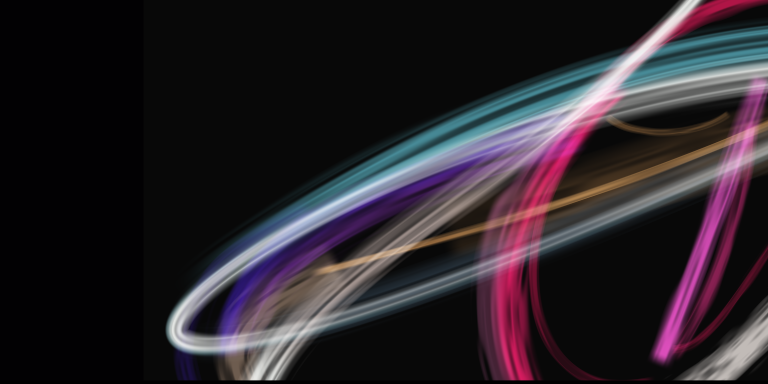
Give the GLSL for this background, as a WebGL 1 fragment shader.

```glsl
precision highp float;
uniform vec2 u_resolution;

float hash(vec2 cell) {
  return fract(sin(dot(cell, vec2(127.1, 311.7))) * 43758.5);
}

float noise(vec2 p) {
  vec2 cell = floor(p);
  vec2 f = fract(p);
  f = f * f * (3.0 - 2.0 * f);
  float low = mix(hash(cell), hash(cell + vec2(1.0, 0.0)), f.x);
  float high = mix(hash(cell + vec2(0.0, 1.0)), hash(cell + 1.0), f.x);
  return mix(low, high, f.y);
}

vec2 bezier(float t, vec2 a, vec2 b, vec2 c, vec2 d) {
  float s = 1.0 - t;
  return s * s * s * a + 3.0 * s * s * t * b + 3.0 * s * t * t * c + t * t * t * d;
}

vec2 bezierTangent(float t, vec2 a, vec2 b, vec2 c, vec2 d) {
  float s = 1.0 - t;
  return 3.0 * (s * s * (b - a) + 2.0 * s * t * (c - b) + t * t * (d - c));
}

// Curve coordinates: x = signed distance, y = position along the curve
vec2 follow(vec2 p, vec2 a, vec2 b, vec2 c, vec2 d) {
  float nearest = 100.0;
  float t = 0.0;
  for (int i = 0; i <= 32; i++) {
    float s = float(i) / 32.0;
    vec2 gap = p - bezier(s, a, b, c, d);
    float dist = dot(gap, gap);
    if (dist < nearest) {
      nearest = dist;
      t = s;
    }
  }
  for (int i = 0; i < 5; i++) {
    vec2 along = bezierTangent(t, a, b, c, d);
    float stride = dot(p - bezier(t, a, b, c, d), along) / dot(along, along);
    t = clamp(t + 0.8 * stride, -0.05, 1.05);
  }
  vec2 gap = p - bezier(t, a, b, c, d);
  vec2 along = bezierTangent(t, a, b, c, d);
  float side = along.x * gap.y < along.y * gap.x ? -1.0 : 1.0;
  return vec2(side * length(gap), t);
}

// Ragged bundle of fine fibres with faded ends
float ribbon(vec2 q, float width, float density, float seed) {
  float fine = noise(vec2(q.x * density + seed, q.y * 7.0));
  float broad = noise(vec2(q.x * density * 0.35 - seed, q.y * 3.0));
  float edge = abs(q.x) / width + 0.5 * (fine - 0.5);
  float body = 1.0 - smoothstep(0.4, 1.0, edge);
  float ends = smoothstep(-0.05, 0.0, q.y) * (1.0 - smoothstep(1.0, 1.05, q.y));
  return body * ends * (0.3 + 0.7 * smoothstep(0.15, 0.75, 0.5 * (fine + broad)));
}

vec3 screen(vec3 base, vec3 tint, float amount) {
  return base + tint * amount * (1.0 - base);
}

void main() {
  vec2 p = gl_FragCoord.xy / u_resolution.y;
  vec3 white = vec3(0.88, 0.89, 0.88);
  vec3 cyan = vec3(0.30, 0.62, 0.68);
  vec3 violet = vec3(0.30, 0.10, 0.42);
  vec3 blue = vec3(0.24, 0.10, 0.75);
  vec3 beige = vec3(0.62, 0.56, 0.54);
  vec3 gold = vec3(0.65, 0.45, 0.25);
  vec3 crimson = vec3(0.75, 0.06, 0.28);
  vec3 magenta = vec3(0.85, 0.28, 0.72);
  vec3 color = mix(vec3(0.008, 0.003, 0.012), vec3(0.032), smoothstep(0.371, 0.377, p.x));

  // Dim brown wash and golden threads
  vec2 q = follow(p, vec2(2.08, 0.66), vec2(1.75, 0.58), vec2(1.55, 0.48), vec2(1.2, 0.4));
  color = screen(color, gold, 0.38 * ribbon(q, 0.1, 70.0, 3.0));
  q = follow(p, vec2(2.06, 0.7), vec2(1.6, 0.5), vec2(1.25, 0.4), vec2(0.86, 0.3));
  color = screen(color, gold, 0.9 * ribbon(q, 0.014, 160.0, 8.0));
  q = follow(p, vec2(1.59, 0.69), vec2(1.67, 0.635), vec2(1.82, 0.65), vec2(1.89, 0.7));
  color = screen(color, gold, 0.5 * ribbon(q, 0.012, 200.0, 5.0));

  // Violet sheet with a blue outer side
  q = follow(p, vec2(1.458, 0.648), vec2(1.04, 0.518), vec2(0.625, 0.349), vec2(0.612, 0.1));
  vec3 sheet = mix(blue, violet, smoothstep(-0.045, 0.025, q.x));
  color = screen(color, sheet, ribbon(q, 0.075, 100.0, 12.0));
  q = follow(p, vec2(0.78, 0.44), vec2(0.495, 0.3), vec2(0.43, 0.14), vec2(0.51, -0.04));
  color = screen(color, blue, 0.3 * ribbon(q, 0.035, 130.0, 21.0));
  q = follow(p, vec2(0.86, 0.297), vec2(0.65, 0.193), vec2(0.56, 0.115), vec2(0.65, -0.04));
  color = screen(color, mix(beige, gold, 0.35), 0.65 * ribbon(q, 0.075, 120.0, 17.0));

  // Pink arc, its thin inner ring and the crimson upper sweep
  q = follow(p, vec2(1.589, 0.753), vec2(1.302, 0.505), vec2(1.237, 0.219), vec2(1.367, -0.068));
  vec3 pink = mix(vec3(0.8, 0.38, 0.62), vec3(0.85, 0.08, 0.36), smoothstep(-0.045, 0.02, q.x));
  color = screen(color, pink, ribbon(q, mix(0.045, 0.075, smoothstep(0.0, 0.4, q.y)), 90.0, 31.0));
  q = follow(p, vec2(1.5, 0.635), vec2(1.302, 0.323), vec2(1.38, -0.042), vec2(1.667, -0.003));
  color = screen(color, crimson, 0.55 * ribbon(q, 0.018, 190.0, 37.0));
  q = follow(p, vec2(1.536, 0.727), vec2(1.68, 0.9), vec2(1.83, 1.0), vec2(2.06, 1.03));
  color = screen(color, crimson, 0.9 * ribbon(q, 0.035, 140.0, 41.0));

  // Magenta strokes at the right
  q = follow(p, vec2(1.98, 0.78), vec2(1.914, 0.583), vec2(1.82, 0.32), vec2(1.725, 0.08));
  color = screen(color, magenta, ribbon(q, 0.036, 110.0, 47.0));
  q = follow(p, vec2(1.953, 0.66), vec2(1.93, 0.45), vec2(1.87, 0.25), vec2(1.76, 0.09));
  color = screen(color, mix(crimson, magenta, 0.4), 0.65 * ribbon(q, 0.024, 150.0, 53.0));
  q = follow(p, vec2(1.76, 0.09), vec2(1.85, 0.1), vec2(1.93, 0.25), vec2(2.05, 0.42));
  color = screen(color, crimson, 0.5 * ribbon(q, 0.014, 200.0, 59.0));

  // Pale diagonal ribbon and lower right corner
  q = follow(p, vec2(1.862, 1.065), vec2(1.458, 0.57), vec2(0.781, 0.323), vec2(0.664, -0.042));
  float middle = smoothstep(0.2, 0.4, q.y) * (1.0 - smoothstep(0.78, 0.95, q.y));
  color = screen(color, mix(white, beige, middle), ribbon(q, mix(0.03, 0.06, smoothstep(0.1, 0.45, q.y)), 120.0, 61.0));
  q = follow(p, vec2(1.77, -0.04), vec2(1.875, 0.023), vec2(1.95, 0.1), vec2(2.06, 0.22));
  color = screen(color, mix(white, beige, 0.5), ribbon(q, 0.06, 120.0, 67.0));

  // Long white loop with cyan fringe and steel inner haze
  q = follow(p, vec2(2.0, 0.805), vec2(0.6, 0.635), vec2(-0.625, -0.5625), vec2(2.0, 0.61));
  float lower = smoothstep(0.62, 0.85, q.y);
  float width = mix(mix(0.062, 0.038, smoothstep(0.0, 0.3, q.y)), 0.024, lower);
  vec3 loopTint = mix(white, cyan, 0.7 * smoothstep(0.2, 0.8, -q.x / width));
  color = screen(color, loopTint, mix(1.0, 0.6, lower) * ribbon(q, width, 100.0, 71.0));
  float lift = mix(0.085, 0.015, smoothstep(0.0, 0.4, q.y));
  float fringe = 1.0 - smoothstep(0.25, 0.5, q.y);
  color = screen(color, cyan, 0.85 * fringe * ribbon(q + vec2(lift, 0.0), 0.065, 110.0, 79.0));
  color = screen(color, vec3(0.3, 0.42, 0.52), 0.5 * lower * ribbon(q - vec2(0.01, 0.0), 0.06, 130.0, 83.0));

  // Black strip along the bottom
  gl_FragColor = vec4(color * smoothstep(0.007, 0.012, p.y), 1.0);
}
```
